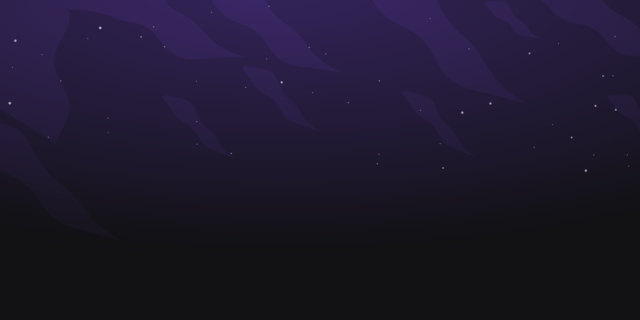
Give the GLSL for this background, as a WebGL 1 fragment shader.

```glsl
precision highp float;
// Night sky: a wide violet glow falls from the top edge into near-black.
// Tapered, wavy wisps drift down to the right as soft overlays, and a
// jittered grid scatters small stars over the upper half.

uniform vec2 u_resolution;

#define ASPECT 2.0
#define NIGHT vec3(0.069, 0.068, 0.079)
#define VIOLET vec3(0.198, 0.137, 0.345)
#define WISP_TINT vec3(0.034, 0.018, 0.062)
#define GLOW_CENTER vec2(0.88, 1.05)
#define GLOW_RADII vec2(2.15, 0.82)
#define STAR_CELL 0.1
#define STAR_CHANCE 0.42
#define STAR_FLOOR 0.46

const float TAU = 6.2831853;

float hash(vec2 p) {
  return fract(sin(dot(p, vec2(127.1, 311.7))) * 43758.5453);
}

// Coverage of the side where d is negative, one pixel soft
float fill(float d) {
  float px = 1.0 / u_resolution.y;
  return 1.0 - smoothstep(-px, px, d);
}

// Leaf-like wisp from head to tail with a swaying spine
float wisp(vec2 p, vec2 head, vec2 tail, float halfWidth) {
  vec2 span = tail - head;
  float len = length(span);
  vec2 dir = span / len;
  vec2 q = p - head;
  float t = dot(q, dir) / len;
  float s = clamp(t, 0.0, 1.0);
  float side = dot(q, vec2(-dir.y, dir.x));
  float spine = halfWidth * 0.4 * sin(TAU * s);
  float taper = 2.6 * sqrt(s) * (1.0 - s) * (1.0 + 0.25 * sin(14.0 * s - 2.0));
  float inside = step(0.0, t) * step(t, 1.0);
  return inside * fill(abs(side - spine) - halfWidth * taper);
}

// Veil on the left: wavy right edge, slanted base, thin band along the top
float veil(vec2 p) {
  float edge = 0.193 + 0.024 * cos((0.95 - p.y) * 22.0);
  float base = 0.66 - 0.63 * p.x;
  float curtain = fill(max(p.x - edge, base - p.y));
  float bandBase = 0.97 - 0.22 * max(p.x - 0.26, 0.0);
  float band = fill(max(bandBase - p.y, max(0.19 - p.x, p.x - 0.52)));
  return max(curtain, band);
}

float wisps(vec2 p) {
  // Broad wisps hanging from the top and the lower left
  float m = veil(p);
  m = max(m, wisp(p, vec2(0.234, 1.065), vec2(0.760, 0.823), 0.070));
  m = max(m, wisp(p, vec2(0.612, 1.065), vec2(1.063, 0.775), 0.057));
  m = max(m, wisp(p, vec2(1.094, 1.117), vec2(1.641, 0.677), 0.073));
  m = max(m, wisp(p, vec2(1.660, 1.040), vec2(2.120, 0.830), 0.060));
  m = max(m, wisp(p, vec2(-0.130, 0.620), vec2(0.378, 0.247), 0.055));
  // Small wisps
  m = max(m, wisp(p, vec2(0.508, 0.700), vec2(0.734, 0.505), 0.025));
  m = max(m, wisp(p, vec2(0.760, 0.790), vec2(0.995, 0.591), 0.028));
  m = max(m, wisp(p, vec2(1.258, 0.713), vec2(1.484, 0.510), 0.025));
  m = max(m, wisp(p, vec2(1.516, 0.992), vec2(1.688, 0.880), 0.022));
  m = max(m, wisp(p, vec2(1.900, 0.700), vec2(2.090, 0.560), 0.026));
  return m;
}

// One possible star per cell, kept clear of the cell borders
float stars(vec2 p) {
  vec2 cell = floor(p / STAR_CELL);
  vec2 jitter = vec2(hash(cell + 3.1), hash(cell + 17.7));
  vec2 center = (cell + 0.1 + 0.8 * jitter) * STAR_CELL;
  float size = pow(hash(cell + 41.3), 3.0);
  float radius = mix(0.0012, 0.0036, size);
  float present = step(hash(cell + 8.9), STAR_CHANCE) * step(STAR_FLOOR, center.y);
  return present * mix(0.35, 0.85, size) * fill(length(p - center) - radius);
}

void main() {
  vec2 p = gl_FragCoord.xy / u_resolution * vec2(ASPECT, 1.0);

  // Elliptical glow with a soft foot
  float d = length((p - GLOW_CENTER) / GLOW_RADII);
  float fall = max(1.06 - d, 0.0);
  float glow = min(fall * smoothstep(-0.12, 0.3, fall), 1.0);
  vec3 color = mix(NIGHT, VIOLET, glow);

  // Wisps are a little stronger near the top
  color += WISP_TINT * wisps(p) * mix(0.55, 0.9, smoothstep(0.3, 1.0, p.y));

  color = mix(color, vec3(0.87, 0.83, 0.95), stars(p));
  gl_FragColor = vec4(color, 1.0);
}
```
